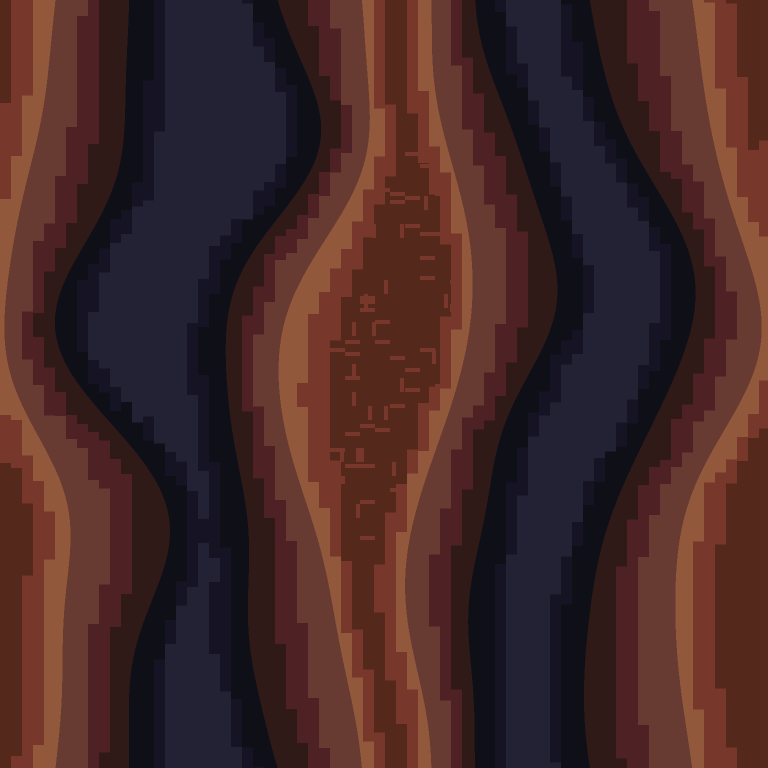
Give the GLSL for this background, as a WebGL 2 fragment shader.

```glsl
#version 300 es
precision highp float;
// Vertical strata of rust, umber and navy between meandering edges.
// Each main edge is a short periodic sum of waves, so the ground tiles in height;
// the shades between two edges are picked per staggered block, giving stairs.

uniform vec2 u_resolution;
out vec4 fragColor;

const float TAU = 6.2831853;
const float SPAN = 768.0;              // canvas side in layout units
const vec2 BLOCK = vec2(11.0, 24.0);   // stair block

const vec3 OCHRE = vec3(0.57, 0.345, 0.235);
const vec3 RUST = vec3(0.465, 0.215, 0.17);
const vec3 DEEP_RUST = vec3(0.33, 0.157, 0.10);
const vec3 CLAY = vec3(0.405, 0.228, 0.195);
const vec3 MAROON = vec3(0.305, 0.135, 0.14);
const vec3 UMBER = vec3(0.185, 0.10, 0.09);
const vec3 BLACK = vec3(0.06, 0.06, 0.09);
const vec3 INK = vec3(0.085, 0.08, 0.14);
const vec3 NAVY = vec3(0.137, 0.13, 0.204);

// Integer hash to 0..1
float hash(vec2 cell) {
    uvec2 q = uvec2(ivec2(cell)) * uvec2(1597334673u, 3812015801u);
    uint n = (q.x ^ q.y) * 1597334673u;
    n = (n ^ (n >> 15u)) * 2246822519u;
    return float((n ^ (n >> 13u)) >> 8u) / 16777216.0;
}

// Periodic edge: mean position plus four harmonics
float meander(float y, float mean, vec4 cosines, vec4 sines) {
    vec4 angle = TAU * y / SPAN * vec4(1.0, 2.0, 3.0, 4.0);
    return mean + dot(cosines, cos(angle)) + dot(sines, sin(angle));
}

// All main edges at one height, left to right
void edgesAt(float y, out float e[8]) {
    e[0] = meander(y, 41.9, vec4(17.7, -5.7, 3.3, -1.7), vec4(-23.3, 8.9, -1.5, -0.9));
    e[1] = meander(y, 119.2, vec4(19.7, -16.3, 5.7, 0.8), vec4(-29.9, 21.9, -5.0, -0.3));
    e[2] = meander(y, 262.0, vec4(29.1, -10.4, -3.8, 0.7), vec4(21.9, 16.9, -2.5, -2.7));
    e[3] = meander(y, 328.9, vec4(41.7, -9.8, -0.2, 1.3), vec4(10.5, 6.3, -2.7, -0.9));
    e[4] = meander(y, 438.2, vec4(-14.4, 6.0, 1.3, 0.3), vec4(25.2, -7.2, -2.0, -0.3));
    e[5] = meander(y, 502.9, vec4(-25.8, -1.6, 1.7, -1.9), vec4(31.7, -9.7, 1.5, -2.5));
    e[6] = meander(y, 629.0, vec4(-42.5, 1.8, 1.8, -0.2), vec4(32.9, -10.8, 1.2, 1.0));
    e[7] = meander(y, 710.2, vec4(-26.6, 9.7, -1.8, 0.7), vec4(27.7, -8.2, 2.5, -0.4));
}

// Three shades by depth
vec3 shade(float depth, float first, float second, vec3 a, vec3 b, vec3 c) {
    return depth < first ? a : (depth < second ? b : c);
}

// Centre of the staggered block holding p
vec2 blockCentre(vec2 p) {
    float column = floor(p.x / BLOCK.x);
    float shift = hash(vec2(column, 7.0)) * BLOCK.y;
    float row = floor((p.y + shift) / BLOCK.y);
    float jitter = 3.0 * (hash(vec2(column, row + 40.0)) - 0.5);
    return vec2((column + 0.5) * BLOCK.x + jitter, (row + 0.5) * BLOCK.y - shift);
}

// Sparse short strokes inside the central vein
bool isFleck(vec2 p) {
    bool flat_ = hash(floor(p / vec2(15.0, 4.0))) > 0.95;
    bool upright = hash(floor(p / vec2(4.0, 14.0)) + 300.0) > 0.96;
    return p.y > 140.0 && p.y < 540.0 && (flat_ || upright);
}

vec3 strata(vec2 p) {
    // Zone from the smooth edges
    float e[8];
    edgesAt(p.y, e);
    int zone = 0;
    for (int i = 0; i < 8; i++) zone += p.x > e[i] ? 1 : 0;

    // Distances to the zone sides, measured at the block centre
    vec2 c = blockCentre(p);
    edgesAt(c.y, e);
    float left = zone == 0 ? e[7] - SPAN : e[max(zone - 1, 0)];
    float right = zone == 8 ? e[0] + SPAN : e[min(zone, 7)];
    float width = right - left;
    float fromLeft = c.x - left;
    float fromRight = right - c.x;
    int kind = zone % 4;

    if (kind == 2) return shade(min(fromLeft, fromRight), 23.0, 35.0, BLACK, INK, NAVY);
    if (kind == 1) return shade(fromLeft / width, 0.40, 0.67, CLAY, MAROON, UMBER);
    if (kind == 3) return shade(fromRight / width, 0.40, 0.67, CLAY, MAROON, UMBER);

    // Veins: the central one has a wider left flank and flecks
    if (zone != 4) return shade(min(fromLeft, fromRight), 18.0, 40.0, OCHRE, RUST, DEEP_RUST);
    float depth = min(fromLeft / width / 0.15, fromRight / 13.0);
    vec3 vein = shade(depth, 0.9, 2.0, OCHRE, RUST, DEEP_RUST);
    return depth >= 2.0 && isFleck(p) ? RUST : vein;
}

void main() {
    // Four samples per pixel smooth every edge
    vec3 sum = vec3(0.0);
    for (int i = 0; i < 4; i++) {
        vec2 offset = vec2(float(i % 2), float(i / 2)) * 0.5 - 0.25;
        vec2 uv = (gl_FragCoord.xy + offset) / u_resolution;
        sum += strata(vec2(uv.x, 1.0 - uv.y) * SPAN);
    }
    fragColor = vec4(sum / 4.0, 1.0);
}
```
